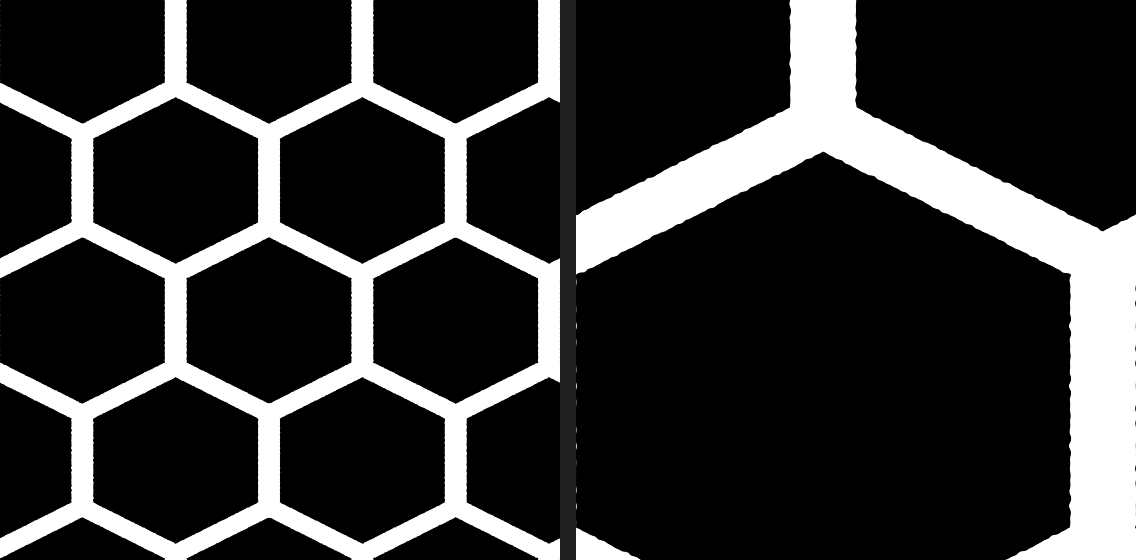
Left, the full canvas; right, a detail of the centre.
A Shadertoy shader for this pattern:

```glsl
// Honeycomb of black hexagons parted by even white lines, three across and four rows down.
// Two interleaved rectangular lattices hold the cells; each cell is a hexagon distance.
// Layered sines of whole frequency roughen the edges a little, so everything wraps.

#define COLUMNS 3.0
#define ROW_PAIRS 2.0
#define CENTER vec2(0.1471, 0.4277)
#define HALF_WIDTH 0.1471
#define HALF_HEIGHT 0.1486
#define ROOF_SLOPE 0.5
#define EDGE_WOBBLE 0.00025
#define CELL_COLOR vec3(0.0)
#define LINE_COLOR vec3(1.0)

const float TAU = 6.2831853;

// Pointy-topped hexagon: negative inside, in canvas units
float hexagon(vec2 p) {
    p = abs(p);
    float side = p.x - HALF_WIDTH;
    float roof = (p.y + ROOF_SLOPE * p.x - HALF_HEIGHT) / length(vec2(1.0, ROOF_SLOPE));
    return max(side, roof);
}

// Offset from the nearest point of a rectangular lattice
vec2 latticeOffset(vec2 p, vec2 period) {
    return (fract(p / period + 0.5) - 0.5) * period;
}

// Fine edge roughness, periodic over the canvas
float roughness(vec2 uv) {
    float sum = 0.0;
    for (int i = 0; i < 3; i++) {
        float k = float(i);
        vec2 frequency = vec2(61.0 + 38.0 * k, 83.0 + 29.0 * k);
        sum += sin(TAU * frequency.x * uv.x + k) * sin(TAU * frequency.y * uv.y + 2.0 * k);
    }
    return sum;
}

void mainImage(out vec4 fragColor, in vec2 fragCoord) {
    vec2 uv = fragCoord / iResolution.xy;
    float pixel = 1.0 / min(iResolution.x, iResolution.y);

    // Even rows and the half-shifted odd rows
    vec2 period = 1.0 / vec2(COLUMNS, ROW_PAIRS);
    vec2 p = uv - CENTER;
    float evenRows = hexagon(latticeOffset(p, period));
    float oddRows = hexagon(latticeOffset(p - 0.5 * period, period));
    float cellDistance = min(evenRows, oddRows) + EDGE_WOBBLE * roughness(uv);

    // Smooth edge about one pixel wide
    float line = smoothstep(-0.6 * pixel, 0.6 * pixel, cellDistance);
    fragColor = vec4(mix(CELL_COLOR, LINE_COLOR, line), 1.0);
}
```
